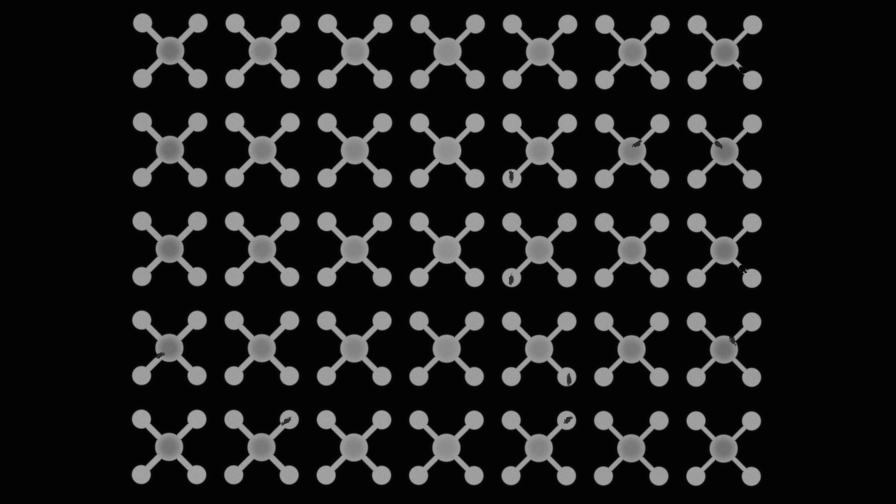
Reproduce this pattern procedurally as a WebGL 2 fragment shader.

```glsl
#version 300 es
precision highp float;
// A 7 by 5 grid of grey crosses on black: a hub disc joined by thin diagonal
// arms to four end discs. Distance functions give the shape; hashes place
// dark flecks, film grain and small shade changes in each repeat.

uniform vec2 u_resolution;
out vec4 fragColor;

float hash(vec2 p) {
    vec3 q = fract(vec3(p.xyx) * 0.1031);
    q += dot(q, q.yzx + 33.33);
    return fract((q.x + q.y) * q.z);
}

float noise(vec2 p) {
    vec2 i = floor(p), f = fract(p);
    f = f * f * (3.0 - 2.0 * f);
    return mix(mix(hash(i), hash(i + vec2(1, 0)), f.x),
               mix(hash(i + vec2(0, 1)), hash(i + vec2(1, 1)), f.x), f.y);
}

// Hub, arms and end discs, folded into one quadrant.
float crossDistance(vec2 p, float armHalfWidth) {
    vec2 q = abs(p);
    float along = clamp((q.x + q.y) * 0.5, 0.0, 0.055);
    float arm = length(q - along) - armHalfWidth;
    float hub = length(q) - 0.0278;
    float endDisc = length(q - 0.055) - 0.0188;
    return min(arm, min(hub, endDisc));
}

// Dark ragged fleck, on an end disc or near the hub rim.
float fleck(vec2 p, vec2 id, float blur) {
    vec2 seed = id + 40.0;
    bool spared = id.x == 0.0 || id.y == 2.0;
    if (spared || hash(seed * 1.7) > 0.6) return 0.0;
    vec2 corner = sign(vec2(hash(seed + 11.3), hash(seed + 27.1)) - 0.5);
    float reach = hash(seed + 5.9) < 0.6 ? 0.055 : 0.015;
    vec2 jitter = vec2(hash(seed + 61.7), hash(seed + 83.2)) - 0.5;
    vec2 q = p - corner * reach - jitter * 0.012;
    float angle = 6.2832 * hash(seed + 47.5);
    q = mat2(cos(angle), -sin(angle), sin(angle), cos(angle)) * q;
    float ragged = 0.004 * (noise(p * 300.0 + seed * 9.0) - 0.5);
    float d = (length(q * vec2(1.0, 2.3)) - 0.0105) * 0.6 + ragged;
    return 1.0 - smoothstep(-blur, blur, d);
}

void main() {
    float pixel = 1.0 / u_resolution.y;
    vec2 p = (gl_FragCoord.xy - 0.5 * u_resolution) * pixel;
    float blur = max(0.0021, 0.8 * pixel);

    // Slightly tilted grid, limited to 7 columns and 5 rows.
    vec2 g = p - vec2(-0.002, 0.0046);
    g += 0.003 * vec2(-g.y, g.x);
    vec2 pitch = vec2(0.1834, 0.1965);
    vec2 id = clamp(round(g / pitch), vec2(-3, -2), vec2(3, 2));
    vec2 local = g - id * pitch;

    float d = crossDistance(local, 0.0054 - 0.0003 * id.x);

    // Broken lower right arm on two repeats of the last column.
    if (id.x == 3.0 && (id.y == 2.0 || id.y == 0.0)) {
        float chip = length(local - vec2(0.037, -0.036)) - 0.0085;
        chip += 0.006 * (noise(p * 220.0) - 0.5);
        d = max(d, -chip);
    }
    float cover = 1.0 - smoothstep(-blur, blur, d);

    // Hubs are duller than the ends, most of all at the outer columns.
    float hubShade = 1.0 - smoothstep(0.008, 0.033, length(local));
    float shade = 0.62 - hubShade * (0.07 + 0.035 * abs(id.x));
    shade += 0.02 * (hash(id + 70.0) - 0.5);
    shade += 0.025 * (noise(p * 400.0 + 500.0) - 0.5);
    shade = mix(shade, 0.13, 0.9 * fleck(local, id, blur));

    // A faint halo softens the bright edges.
    float halo = 0.04 * exp(-max(d, 0.0) * 350.0);
    fragColor = vec4(vec3(mix(0.01 + halo, shade, cover)), 1.0);
}
```
